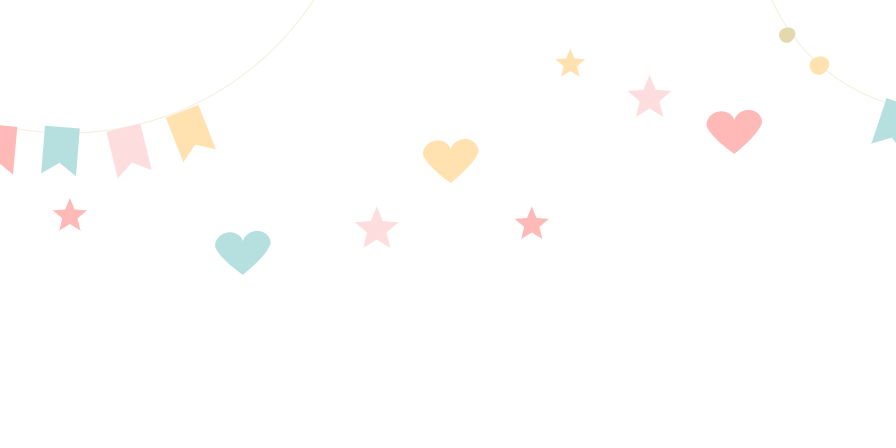
A Shadertoy shader for this background:

```glsl
// Party background: pastel bunting on two faint strings, with beads, stars and
// hearts on white. Every shape is a signed distance, painted with soft edges on
// a canvas 200 units wide and 100 units high.

const vec3 WHITE  = vec3(1.0);
const vec3 STRING = vec3(0.96, 0.94, 0.87);
const vec3 KHAKI  = vec3(0.89, 0.85, 0.68);
const vec3 CORAL  = vec3(1.0, 0.725, 0.715);
const vec3 TEAL   = vec3(0.715, 0.88, 0.875);
const vec3 PINK   = vec3(0.995, 0.865, 0.87);
const vec3 YELLOW = vec3(1.0, 0.888, 0.685);
const float PI = 3.14159;

// Lay a colour over the base wherever the distance d is negative.
vec3 paint(vec3 base, vec3 colour, float d, float pixel) {
    return mix(base, colour, clamp(0.5 - d / pixel, 0.0, 1.0));
}

vec2 rotate(vec2 p, float angle) {
    float c = cos(angle), s = sin(angle);
    return vec2(c * p.x + s * p.y, c * p.y - s * p.x);
}

float ringDistance(vec2 p, float radius, float width) {
    return abs(length(p) - radius) - 0.5 * width;
}

// Rectangle with a V cut into its lower edge.
float flagDistance(vec2 p, vec2 halfSize, float notch) {
    float x = abs(p.x);
    float tail = notch * (1.0 - x / halfSize.x) - halfSize.y - p.y;
    return max(max(x - halfSize.x, p.y - halfSize.y), 0.82 * tail);
}

// Five points, folded into half of one arm.
float starDistance(vec2 p, float radius, float innerRatio) {
    float sector = PI / 5.0;
    float a = abs(mod(atan(p.x, p.y) + sector, 2.0 * sector) - sector);
    vec2 q = length(p) * vec2(cos(a), sin(a));
    vec2 tip = vec2(radius, 0.0);
    vec2 edge = radius * innerRatio * vec2(cos(sector), sin(sector)) - tip;
    return dot(q - tip, normalize(vec2(edge.y, -edge.x)));
}

// Elliptic lobes above the widest line, curved sides to a tip below it.
float heartDistance(vec2 p, float halfWidth, float lobe, float depth) {
    p.y -= 0.05 * p.x;
    float u = abs(p.x) / halfWidth;
    float upper = 0.51 * (length(vec2((u - 0.49) / 0.51, p.y / lobe)) - 1.0);
    float lower = u + pow(max(-p.y, 0.0) / depth, 1.43) - 1.0;
    return halfWidth * (p.y > 0.0 ? upper : 0.75 * lower);
}

// Round bead with a slightly uneven outline.
float beadDistance(vec2 p, float radius) {
    float a = atan(p.y, p.x);
    float wobble = 0.05 * sin(2.0 * a + 0.5) + 0.03 * sin(3.0 * a);
    return length(p) - radius * (1.0 + wobble);
}

void mainImage(out vec4 fragColor, in vec2 fragCoord) {
    vec2 p = fragCoord / iResolution.xy * vec2(200.0, 100.0);
    float pixel = 100.0 / iResolution.y;
    vec3 colour = WHITE;

    // Strings: centre and radius of each arc.
    vec3 arcs[2] = vec3[2](vec3(15.1, 135.9, 65.6), vec3(210.9, 117.3, 42.3));
    for (int i = 0; i < 2; i++) {
        float d = ringDistance(p - arcs[i].xy, arcs[i].z, 0.25);
        colour = paint(colour, STRING, d, pixel);
    }

    // Flags: centre and tilt.
    vec3 flags[5] = vec3[5](
        vec3(-0.5, 66.7, -0.09), vec3(13.5, 66.3, -0.08), vec3(28.8, 66.3, 0.24),
        vec3(42.6, 70.2, 0.375), vec3(199.9, 71.8, -0.32));
    vec3 flagColours[5] = vec3[5](CORAL, TEAL, PINK, YELLOW, TEAL);
    for (int i = 0; i < 5; i++) {
        vec2 q = rotate(p - flags[i].xy, flags[i].z);
        float d = flagDistance(q, vec2(3.9, 5.35), 2.7);
        colour = paint(colour, flagColours[i], d, pixel);
    }

    // Beads: centre and radius.
    vec3 beads[2] = vec3[2](vec3(175.7, 92.2, 1.75), vec3(182.9, 85.4, 2.1));
    vec3 beadColours[2] = vec3[2](KHAKI, YELLOW);
    for (int i = 0; i < 2; i++) {
        float d = beadDistance(p - beads[i].xy, beads[i].z);
        colour = paint(colour, beadColours[i], d, pixel);
    }

    // Stars: centre and radius.
    vec3 stars[5] = vec3[5](
        vec3(15.6, 51.8, 4.0), vec3(84.1, 48.8, 5.1), vec3(118.7, 49.9, 4.0),
        vec3(127.3, 85.7, 3.5), vec3(145.0, 78.1, 5.15));
    vec3 starColours[5] = vec3[5](CORAL, PINK, CORAL, YELLOW, PINK);
    for (int i = 0; i < 5; i++) {
        float d = starDistance(p - stars[i].xy, stars[i].z, 0.45);
        colour = paint(colour, starColours[i], d, pixel);
    }

    // Hearts: middle of the widest line.
    vec2 hearts[3] = vec2[3](vec2(54.2, 45.4), vec2(100.6, 65.9), vec2(163.9, 72.4));
    vec3 heartColours[3] = vec3[3](TEAL, YELLOW, CORAL);
    for (int i = 0; i < 3; i++) {
        float d = heartDistance(p - hearts[i], 6.2, 2.9, 6.75);
        colour = paint(colour, heartColours[i], d, pixel);
    }

    fragColor = vec4(colour, 1.0);
}
```
